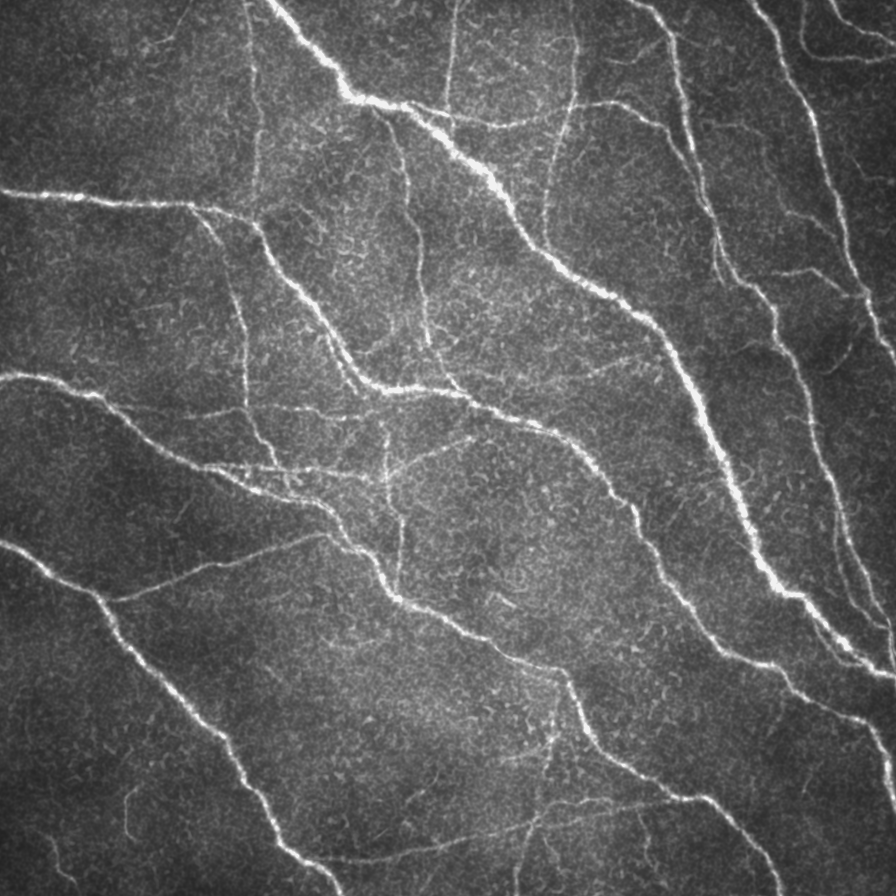
Give the GLSL for this texture, as a Shadertoy shader.

```glsl
// Fluorescent nerve fibres running down to the right over grainy grey tissue.
// Trunks are wandering curves in a tilted frame, branches blend one trunk's
// path into the next, and faint twigs follow the zero lines of gradient noise.

const vec2 ALONG = vec2(0.77, -0.64);      // main direction of the fibres
const vec2 ACROSS = vec2(0.64, 0.77);
const float BOW = -0.25;                   // shared curvature of the trunks
const int TRUNK_COUNT = 7;
const int BRANCHES_PER_GAP = 4;
// Each trunk: offset across, slope, radius, brightness.
const vec4 TRUNKS[TRUNK_COUNT] = vec4[TRUNK_COUNT](
    vec4(-0.41, -0.15, 0.0036, 0.44),
    vec4(-0.15,  0.17, 0.0031, 0.33),
    vec4( 0.06,  0.08, 0.0034, 0.37),
    vec4( 0.24, -0.15, 0.0045, 0.56),
    vec4( 0.43, -0.42, 0.0031, 0.34),
    vec4( 0.58, -0.55, 0.0031, 0.36),
    vec4( 0.66, -0.25, 0.0029, 0.32));
const float BRANCH_RADIUS = 0.0029;
const float BRANCH_GLOW = 0.29;
const float TWIG_RADIUS = 0.0026;
const float TWIG_GLOW = 0.17;
const float TISSUE_DARK = 0.225;
const float TISSUE_LIT = 0.215;
const vec2 LIT_TOP = vec2(-0.08, 0.33);    // ends of the brighter band
const vec2 LIT_BOTTOM = vec2(0.06, -0.16);
const float LIT_WIDTH = 0.31;
const float GRAIN = 0.40;
const float SPECK_GLOW = 0.42;
const vec3 TINT = vec3(1.0);

float hash(vec2 cell) {
    uvec2 q = uvec2(ivec2(cell));
    uint h = (q.x * 1597334677u) ^ (q.y * 3812015801u);
    h = (h ^ (h >> 16)) * 2246822519u;
    h = (h ^ (h >> 13)) * 3266489917u;
    return float((h ^ (h >> 16)) >> 8) / 16777216.0;
}

// Gradient noise along a line; each seed gives another line.
float wave(float x, float seed) {
    float i = floor(x), f = x - i;
    float left = 2.0 * hash(vec2(i, seed)) - 1.0;
    float right = 2.0 * hash(vec2(i + 1.0, seed)) - 1.0;
    return mix(left * f, right * (f - 1.0), f * f * f * (f * (f * 6.0 - 15.0) + 10.0));
}

float corner(vec2 cell, vec2 offset) {
    float angle = 6.28319 * hash(cell);
    return dot(vec2(cos(angle), sin(angle)), offset);
}

float noise(vec2 p) {
    vec2 i = floor(p), f = p - i, e = vec2(1.0, 0.0);
    vec2 u = f * f * f * (f * (f * 6.0 - 15.0) + 10.0);
    return mix(mix(corner(i, f), corner(i + e.xy, f - e.xy), u.x),
               mix(corner(i + e.yx, f - e.yx), corner(i + 1.0, f - 1.0), u.x), u.y);
}

float wander(float a, float seed) {
    return 0.11 * wave(a * 4.3, seed) + 0.030 * wave(a * 13.0, seed + 40.0)
         + 0.011 * wave(a * 37.0, seed + 80.0);
}

float trunkPath(int i, float a) {
    return TRUNKS[i].x + TRUNKS[i].y * a + BOW * a * a + wander(a, float(i) + 11.0);
}

// A branch leaves trunk i and arrives at its neighbour after the given span.
float branchPath(int i, float a, float start, float span, float flip, float seed) {
    float t = clamp((a - start) / span, 0.0, 1.0);
    float blend = smoothstep(0.0, 1.0, mix(t, 1.0 - t, flip));
    return mix(trunkPath(i, a), trunkPath(i + 1, a), blend)
         + 6.0 * t * (1.0 - t) * wander(a, seed);
}

// Soft round profile; the slope turns the offset into a true distance.
float strand(float offset, float slope, float radius) {
    float d = offset / (radius * sqrt(1.0 + slope * slope));
    return exp(-d * d);
}

float fibres(vec2 p) {
    const float STEP = 0.002;
    float a = dot(p, ALONG), c = dot(p, ACROSS), light = 0.0;
    for (int i = 0; i < TRUNK_COUNT; i++) {
        float path = trunkPath(i, a);
        float slope = (trunkPath(i, a + STEP) - path) / STEP;
        float swell = 1.0 + 0.9 * wave(a * 7.0, float(i) + 150.0)
                    + 0.6 * wave(a * 45.0, float(i) + 170.0);
        float core = strand(c - path, slope, TRUNKS[i].z * swell);
        float halo = strand(c - path, slope, TRUNKS[i].z * 2.8);
        light = max(light, TRUNKS[i].w * swell * (core + 0.14 * halo));
    }
    for (int k = 0; k < (TRUNK_COUNT - 1) * BRANCHES_PER_GAP; k++) {
        int i = k / BRANCHES_PER_GAP;
        float seed = float(k) + 200.0;
        float start = mix(-0.55, 0.40, hash(vec2(seed, 1.0)));
        float span = mix(0.18, 0.38, hash(vec2(seed, 2.0)));
        if (a < start || a > start + span) continue;
        float flip = step(0.5, hash(vec2(seed, 3.0)));
        float path = branchPath(i, a, start, span, flip, seed);
        float slope = (branchPath(i, a + STEP, start, span, flip, seed) - path) / STEP;
        float glow = BRANCH_GLOW * mix(0.45, 1.2, hash(vec2(seed, 4.0)));
        glow *= smoothstep(-0.5, 0.2, wave(a * 17.0, seed + 50.0));
        light = max(light, glow * strand(c - path, slope, BRANCH_RADIUS));
    }
    return light;
}

float twigs(vec2 p) {
    const vec2 E = vec2(0.001, 0.0);
    vec2 q = p + 0.012 * vec2(noise(p * 37.0), noise(p * 37.0 + 57.0));
    float n = noise(q * 9.0);
    vec2 slope = vec2(noise((q + E.xy) * 9.0), noise((q + E.yx) * 9.0)) - n;
    float d = n * E.x / (length(slope) + 0.0008);
    float patches = smoothstep(-0.05, 0.3, noise(p * 6.0 + 23.0))
                  * smoothstep(-0.35, 0.25, noise(p * 29.0 + 5.0));
    return TWIG_GLOW * patches * exp(-d * d / (TWIG_RADIUS * TWIG_RADIUS));
}

void mainImage(out vec4 fragColor, in vec2 fragCoord) {
    vec2 p = (fragCoord - 0.5 * iResolution.xy) / iResolution.y;
    vec2 tilted = mat2(0.83, 0.56, -0.56, 0.83) * p;

    // Uneven lighting of the tissue, fading to the corners
    vec2 band = LIT_BOTTOM - LIT_TOP;
    float t = clamp(dot(p - LIT_TOP, band) / dot(band, band), 0.0, 1.0);
    float away = length(p - LIT_TOP - t * band) / LIT_WIDTH;
    float tissue = TISSUE_DARK + TISSUE_LIT * exp(-away * away);
    tissue *= 1.0 + 0.30 * noise(p * 5.0 + 9.0) + 0.30 * noise(p * 15.0);
    tissue *= 1.04 - 0.25 * smoothstep(0.42, 0.72, length(p));

    // Grain of several sizes, skewed to the light side, and clustered specks
    float fine = 0.65 * noise(tilted * 229.0) + 0.65 * noise(p * 157.0 + 31.0)
               + 0.6 * noise(tilted * 97.0 + 47.0) + 0.45 * noise(p * 53.0 + 17.0);
    fine += 0.5 * fine * fine;
    float specks = smoothstep(0.05, 0.6, noise(tilted * 109.0 + 71.0));
    specks *= 0.3 + 1.2 * smoothstep(-0.15, 0.35, noise(p * 11.0 + 3.0));

    // Beaded fibres on top
    float beads = 1.0 + 0.75 * noise(tilted * 103.0 + 13.0) + 0.55 * fine;
    float grey = tissue * (1.0 + GRAIN * fine + SPECK_GLOW * specks);
    grey += (fibres(p) + twigs(p)) * beads;
    fragColor = vec4(TINT * clamp(grey, 0.0, 0.95), 1.0);
}
```
